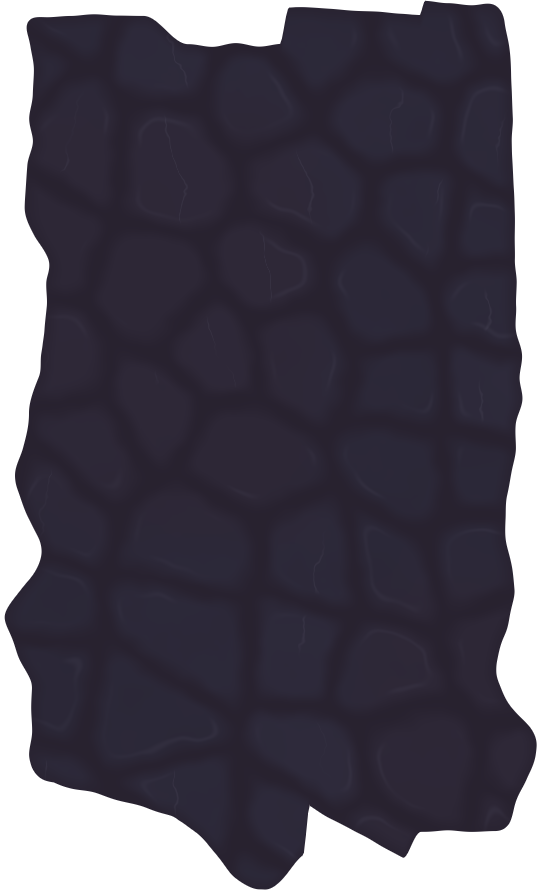
Write a Shadertoy shader that draws this texture.

```glsl
// A ragged slab of dark violet rock, split into rounded stones, on white.

const vec3 BACKDROP = vec3(1.0);
const vec3 STONE = vec3(0.174, 0.160, 0.224);
const vec3 JOINT = vec3(0.157, 0.133, 0.186);
const vec3 RUST = vec3(0.185, 0.150, 0.205);
const vec3 GLINT = vec3(0.250, 0.235, 0.305);

const vec2 CELL = vec2(0.128, 0.098);  // mean stone size, canvas height = 1
const float JITTER = 0.80;
const float JOINT_WIDTH = 0.020;
const float CORNER_ROUND = 0.016;
const float CRACK_WIDTH = 0.0016;
const float SIDE_RAGGED = 0.066;

float hash(vec2 p) {
    return fract(sin(dot(p, vec2(127.1, 311.7))) * 43758.545);
}

vec2 hash2(vec2 p) {
    return vec2(hash(p), hash(p + 37.3));
}

float noise(vec2 p) {
    vec2 i = floor(p), f = fract(p);
    f = f * f * (3.0 - 2.0 * f);
    return mix(mix(hash(i), hash(i + vec2(1, 0)), f.x),
               mix(hash(i + vec2(0, 1)), hash(i + vec2(1, 1)), f.x), f.y);
}

float fbm(vec2 p) {
    float sum = 0.0, amp = 0.5;
    for (int i = 0; i < 4; i++) {
        sum += amp * noise(p);
        p = p * 2.03 + 11.7;
        amp *= 0.5;
    }
    return sum;
}

float smoothMin(float a, float b, float k) {
    float h = max(k - abs(a - b), 0.0) / k;
    return min(a, b) - 0.25 * h * h * k;
}

float ramp(float a, float b, float x) {
    return clamp((x - a) / (b - a), 0.0, 1.0);
}

// Depth inside the slab: scalloped sides, stepped top, toothed bottom.
float slabDepth(vec2 p, float width) {
    float x = p.x * 0.605 / width;
    float chip = 0.006 * (noise(p * 38.0) - 0.5);
    float left = 0.006 + SIDE_RAGGED * noise(vec2(p.y * 13.0, 4.5));
    float right = 0.602 - SIDE_RAGGED * 0.9 * noise(vec2(p.y * 12.0, 21.5));
    float top = 0.982 - 0.032 * smoothstep(0.16, 0.21, x)
              + 0.041 * smoothstep(0.312, 0.323, x)
              - 0.007 * ramp(0.33, 0.46, x)
              + 0.013 * smoothstep(0.468, 0.475, x);
    float bottom = 0.125 - 0.038 * ramp(0.06, 0.20, x)
                 - 0.080 * smoothstep(0.19, 0.29, x)
                 + 0.038 * smoothstep(0.295, 0.345, x)
                 + 0.055 * smoothstep(0.338, 0.346, x)
                 - 0.055 * ramp(0.346, 0.45, x)
                 + 0.028 * smoothstep(0.45, 0.47, x);
    float sides = min(x - left, right - x);
    float ends = min(top - p.y, p.y - bottom);
    return smoothMin(sides, ends, 0.022) + chip;
}

// Rounded Voronoi: x = distance to the joint, yz = offset from seed, w = id.
vec4 stones(vec2 p) {
    vec2 g = p / CELL, base = floor(g), nearest = vec2(0), cell = base;
    float best = 1e3;
    for (int j = -1; j <= 1; j++)
    for (int i = -1; i <= 1; i++) {
        vec2 c = base + vec2(i, j);
        vec2 r = (c + 0.5 + JITTER * (hash2(c) - 0.5) - g) * CELL;
        float d = dot(r, r);
        if (d < best) { best = d; nearest = r; cell = c; }
    }
    float edge = 1.0;
    for (int j = -2; j <= 2; j++)
    for (int i = -2; i <= 2; i++) {
        vec2 c = cell + vec2(i, j);
        if (i == 0 && j == 0) continue;
        vec2 r = (c + 0.5 + JITTER * (hash2(c) - 0.5) - g) * CELL;
        float d = dot(0.5 * (r + nearest), normalize(r - nearest));
        edge = smoothMin(edge, d, CORNER_ROUND);
    }
    return vec4(edge, -nearest, hash(cell + 5.1));
}

void mainImage(out vec4 fragColor, in vec2 fragCoord) {
    vec2 p = fragCoord / iResolution.y;
    float depth = slabDepth(p, iResolution.x / iResolution.y);

    // Tilted, gently bent stones with soft joints and a dark outer rim
    vec2 bend = vec2(fbm(p * 9.0), fbm(p * 9.0 + 40.0)) - 0.5;
    vec4 s = stones(p + 0.035 * bend + vec2(0.0, 0.18 * p.x));
    float edge = s.x + 0.006 * (noise(p * 45.0) - 0.5);
    float face = smoothstep(0.001, JOINT_WIDTH, edge);
    face *= mix(0.35, 1.0, smoothstep(0.0, 0.018, depth));

    // Surface tint: per stone, plus cloudy mottling
    float cloud = fbm(p * 14.0 + 3.0);
    vec3 rock = STONE * (0.97 + 0.05 * s.w + 0.06 * (cloud - 0.47));
    rock = mix(rock, RUST, 0.45 * smoothstep(0.45, 0.75, noise(p * 4.0 + 8.0)));
    vec3 color = mix(JOINT, rock, face);

    // Patchy worn rims and hairline cracks
    float rim = smoothstep(0.004, 0.0, abs(edge - 0.019));
    float worn = rim * smoothstep(0.50, 0.85, noise(p * 22.0 + 17.0));
    float angle = 0.5 + 1.4 * s.w;
    float wander = 0.030 * (fbm(p * 28.0) - 0.47);
    float line = abs(dot(s.yz, vec2(-sin(angle), cos(angle))) + wander);
    float crack = smoothstep(CRACK_WIDTH, 0.0, line) * step(0.4, s.w);
    crack *= smoothstep(0.35, 0.7, noise(p * 20.0)) * smoothstep(0.012, 0.022, edge);
    color = mix(color, GLINT, (0.28 * worn + 0.45 * crack) * face);

    // Smooth silhouette against the backdrop
    float slope = max(length(vec2(dFdx(depth), dFdy(depth))), 1e-5);
    float inside = clamp(depth / slope + 0.5, 0.0, 1.0);
    fragColor = vec4(mix(BACKDROP, color, inside), 1.0);
}
```
